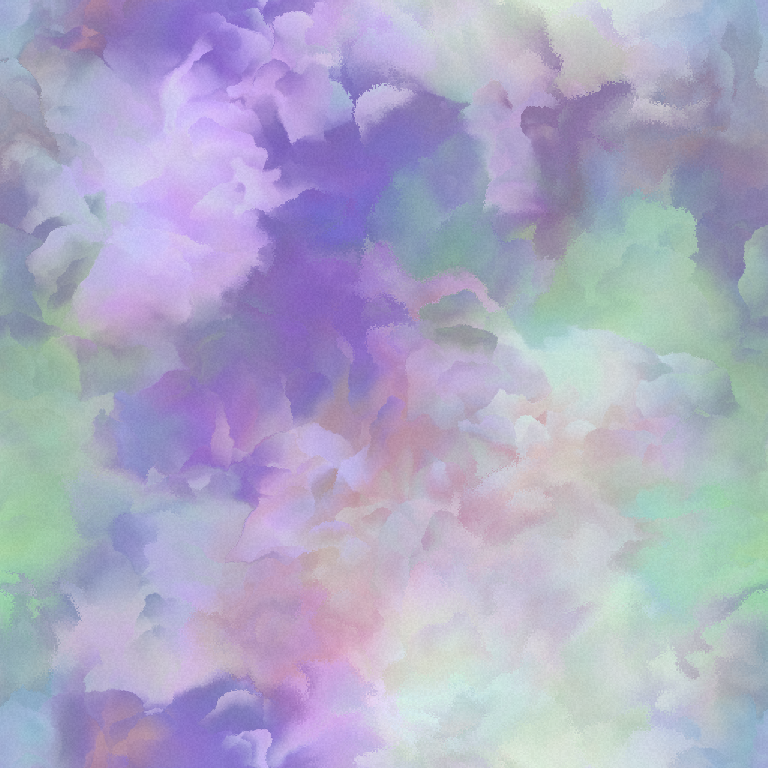
Give the GLSL for this background, as a WebGL 2 fragment shader.

```glsl
#version 300 es
precision highp float;
// Pastel watercolour clouds that tile: wrapped noise fields choose tone and pigment,
// while scattered puffs, crisp on top and fading below, slip the point at which
// those fields are read. A fine stipple breaks up the washes.
uniform vec2 u_resolution;
out vec4 fragColor;

const float TAU = 6.283185;

// Three random values per lattice cell, repeating every `period` cells.
vec3 hash(vec2 cell, float period, float seed) {
    uvec3 v = uvec3(vec3(mod(cell + 0.5, period), seed));
    v = v * 1664525u + 1013904223u;
    v.x += v.y * v.z; v.y += v.z * v.x; v.z += v.x * v.y;
    v ^= v >> 16u;
    v.x += v.y * v.z; v.y += v.z * v.x; v.z += v.x * v.y;
    return vec3(v >> 8u) / float(0xffffffu);
}

vec3 noise(vec2 p, float period, float seed) {
    vec2 cell = floor(p), f = fract(p);
    f = f * f * f * (f * (f * 6.0 - 15.0) + 10.0);
    vec2 e = vec2(1, 0);
    return mix(mix(hash(cell, period, seed), hash(cell + e.xy, period, seed), f.x),
               mix(hash(cell + e.yx, period, seed), hash(cell + e.xx, period, seed), f.x), f.y);
}

// Three independent fractal fields on the unit tile.
vec3 fbm(vec2 p, float period, int octaves, float seed) {
    vec3 sum = vec3(0);
    float amp = 1.0, total = 0.0;
    for (int i = 0; i < octaves; i++) {
        sum += amp * noise(p * period, period, seed + float(i));
        total += amp;
        amp *= 0.5;
        period *= 2.0;
    }
    return sum / total;
}

// One layer of puffs on an n by n grid; each replaces the slip with its own.
vec2 puffs(vec2 p, float n, float seed, vec2 slip) {
    vec2 warp = 0.2 * (fbm(p, 5.0, 4, seed).xy - 0.5);
    warp += 0.035 * (fbm(p, 26.0, 3, seed + 10.0).xy - 0.5);
    vec2 q = (p + warp) * n;
    for (int j = -1; j <= 1; j++)
    for (int i = -1; i <= 1; i++) {
        vec2 cell = floor(q) + vec2(i, j);
        vec3 place = hash(cell, n, seed + 20.0);
        vec3 look = hash(cell, n, seed + 21.0);
        float radius = 0.45 + 0.45 * place.z;
        vec2 offset = (q - cell - 0.2 - 0.6 * place.xy) / radius;
        vec2 crest = normalize(vec2(1.8 * (look.x - 0.5), 1.0));
        float cover = smoothstep(1.0, 0.94, length(offset))
                    * smoothstep(-0.7, 0.9, dot(offset, crest))
                    * smoothstep(0.35, 0.75, look.y);
        vec2 shift = vec2(cos(TAU * look.z), sin(TAU * look.z)) * (0.04 + 0.36 / n);
        slip = mix(slip, shift, 0.8 * cover);
    }
    return slip;
}

// Pigments laid over a slate to grey-blue wash.
vec3 pigment(vec2 p) {
    vec3 hue = fbm(p, 3.0, 5, 101.0);
    vec3 extra = fbm(p, 4.0, 5, 131.0);
    hue += 0.1 * cos(TAU * vec3(p.y - 0.28, p.y - 0.92, p.x - 0.35));
    float tone = extra.x + 0.04 * cos(TAU * (p.y - 0.1));

    vec3 color = mix(vec3(0.55, 0.56, 0.70), vec3(0.73, 0.74, 0.80), smoothstep(0.28, 0.52, tone));
    color = mix(color, vec3(0.63, 0.72, 0.86), 0.55 * smoothstep(0.52, 0.72, extra.y));
    vec3 violet = mix(vec3(0.59, 0.50, 0.79), vec3(0.77, 0.68, 0.90), smoothstep(0.28, 0.5, tone));
    color = mix(color, violet, 0.9 * smoothstep(0.53, 0.74, hue.z));
    color = mix(color, vec3(0.73, 0.61, 0.64), 0.9 * smoothstep(0.5, 0.69, hue.y));
    color = mix(color, vec3(0.67, 0.79, 0.71), 0.92 * smoothstep(0.44, 0.62, hue.x));
    color = mix(color, vec3(0.81, 0.86, 0.84), 0.5 * smoothstep(0.54, 0.8, tone));
    return color + 0.2 * (tone - 0.5);
}

void main() {
    vec2 uv = gl_FragCoord.xy / u_resolution;

    // Stipple: scatter the reading point a little, more in some areas.
    vec3 grain = hash(floor(uv * 512.0), 512.0, 7.0);
    float rough = smoothstep(0.4, 0.65, fbm(uv, 6.0, 2, 11.0).x);
    vec2 p = uv + (grain.xy - 0.5) * (0.002 + 0.006 * rough);

    // Puffs from large to small.
    vec2 slip = vec2(0);
    for (int layer = 0; layer < 5; layer++) {
        slip = puffs(p, 3.0 + 3.0 * float(layer), 200.0 + 40.0 * float(layer), slip);
    }
    vec3 color = pigment(p + slip);

    // Faint iridescence and paper grain.
    color += 0.2 * (fbm(p + 0.5 * slip, 7.0, 4, 61.0) - 0.5);
    color += 0.035 * (grain.z - 0.5);
    fragColor = vec4(clamp(color, 0.0, 1.0), 1.0);
}
```
